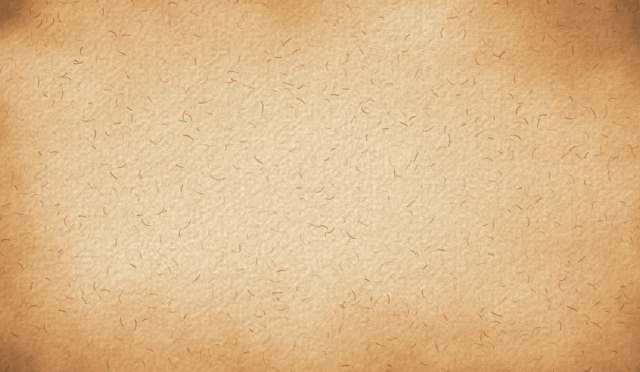
This texture is drawn by a Shadertoy shader. Its source:

```glsl
const vec2 LIGHT_CENTER = vec2(0.47, 0.50);
const float FALLOFF = 2.3;
const float BASE_TONE = -0.22;
const float CLOUD_AMOUNT = 1.9;
const float MOTTLE_AMOUNT = 1.3;
const float GRAIN_AMOUNT = 0.085;
const float RELIEF_AMOUNT = 0.075;
const float FIBER_CELLS = 34.0;   // cells per canvas height
const float FIBER_WIDTH = 0.0011;
const float FIBER_AMOUNT = 0.30;
const vec3 FIBER_TINT = vec3(0.66, 0.40, 0.20);

// Paper tones from the lit middle to the aged rim
const vec3 TONES[7] = vec3[7](
    vec3(0.91, 0.82, 0.67), vec3(0.89, 0.76, 0.59), vec3(0.87, 0.71, 0.51),
    vec3(0.84, 0.65, 0.43), vec3(0.79, 0.57, 0.36), vec3(0.71, 0.49, 0.30),
    vec3(0.58, 0.39, 0.24));

// Stains: center, radius, tone shift (negative is paler)
const vec4 STAINS[11] = vec4[11](
    vec4(0.02, 0.98, 0.10, 0.9), vec4(0.46, 1.00, 0.09, 1.3),
    vec4(0.95, 0.94, 0.12, 0.9), vec4(0.84, 0.84, 0.07, 0.7),
    vec4(0.02, 0.28, 0.12, 0.8), vec4(0.20, 0.09, 0.15, 0.8),
    vec4(0.66, 0.02, 0.12, 0.9), vec4(0.88, 0.33, 0.13, 0.6),
    vec4(0.62, 0.93, 0.12, -0.9), vec4(0.20, 0.30, 0.13, -0.8),
    vec4(0.06, 0.82, 0.09, -1.2));

float hash(vec2 p) {
    return fract(sin(dot(p, vec2(127.1, 311.7))) * 43758.545);
}

float noise(vec2 p) {
    vec2 cell = floor(p), f = fract(p);
    f = f * f * (3.0 - 2.0 * f);
    float low = mix(hash(cell), hash(cell + vec2(1, 0)), f.x);
    float high = mix(hash(cell + vec2(0, 1)), hash(cell + vec2(1, 1)), f.x);
    return mix(low, high, f.y);
}

// Fractal noise centered on zero
float fbm(vec2 p) {
    float sum = 0.0, weight = 0.5;
    for (int i = 0; i < 5; i++) {
        sum += weight * (noise(p) - 0.5);
        p = mat2(1.6, 1.2, -1.2, 1.6) * p + 7.3;
        weight *= 0.5;
    }
    return sum;
}

// Large-scale darkness, in steps of the tone ramp
float ageTone(vec2 uv, vec2 p) {
    vec2 warp = vec2(fbm(p * 6.0), fbm(p * 6.0 + 31.0));
    vec2 w = uv + 0.09 * warp;
    vec2 d = (w - LIGHT_CENTER) * 2.0;
    float rim = dot(d, d);
    float tone = BASE_TONE + FALLOFF * rim;
    tone += 1.3 * exp(-max(w.x, 0.0) / 0.05) + 0.8 * exp(-max(1.0 - w.x, 0.0) / 0.035);
    tone += 0.8 * exp(-max(w.y, 0.0) / 0.08);
    for (int i = 0; i < 11; i++) {
        vec2 s = (w - STAINS[i].xy) / STAINS[i].z;
        tone += STAINS[i].w * exp(-dot(s, s));
    }
    float roughness = 0.35 + 0.65 * smoothstep(0.2, 1.1, rim);
    tone += roughness * (CLOUD_AMOUNT * fbm(p * 5.0 + 3.0) + MOTTLE_AMOUNT * fbm(p * 19.0));
    return tone;
}

vec3 paperRamp(float tone) {
    vec3 color = TONES[0];
    for (int i = 1; i < 7; i++)
        color = mix(color, TONES[i], clamp(tone - float(i - 1), 0.0, 1.0));
    return color;
}

// Short bent hairs, one per cell
float fibers(vec2 p) {
    vec2 g = p * FIBER_CELLS, cell = floor(g);
    float blur = max(FIBER_WIDTH, 0.8 / iResolution.y) * FIBER_CELLS;
    float cover = 0.0;
    for (int y = -1; y <= 1; y++)
    for (int x = -1; x <= 1; x++) {
        vec2 id = cell + vec2(x, y);
        float angle = 6.2832 * hash(id + 2.7);
        vec2 q = g - id - vec2(hash(id + 5.1), hash(id + 9.4));
        q = mat2(cos(angle), -sin(angle), sin(angle), cos(angle)) * q;
        float halfLength = mix(0.12, 0.48, hash(id + 13.6));
        q.y += (hash(id + 17.2) - 0.5) * 2.2 * q.x * q.x;
        float dist = length(vec2(max(abs(q.x) - halfLength, 0.0), q.y));
        float strength = pow(hash(id + 23.8), 2.5);
        cover = max(cover, strength * (1.0 - smoothstep(0.0, 1.6 * blur, dist)));
    }
    return cover;
}

void mainImage(out vec4 fragColor, in vec2 fragCoord) {
    vec2 uv = fragCoord / iResolution.xy;
    vec2 p = fragCoord / iResolution.y;
    vec3 color = paperRamp(ageTone(uv, p));

    // Hairs pressed into the sheet
    color = mix(color, color * FIBER_TINT * 1.1, FIBER_AMOUNT * 1.6 * fibers(p));

    // Fine grain and side-lit relief
    float grain = noise(p * 260.0) - 0.5;
    float relief = noise(p * 120.0) - noise(p * 120.0 + vec2(-0.5, 0.6));
    color *= 1.0 + GRAIN_AMOUNT * grain + RELIEF_AMOUNT * relief;

    fragColor = vec4(clamp(color, 0.0, 1.0), 1.0);
}
```
